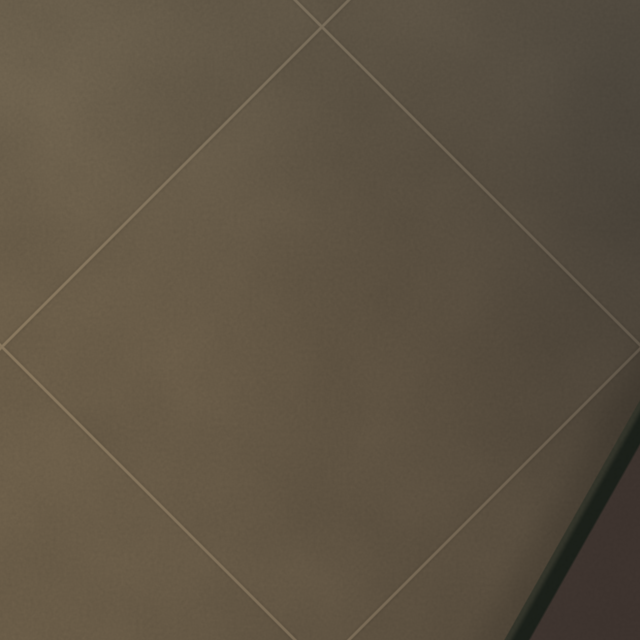
Give the GLSL for this texture, as a WebGL 2 fragment shader.

```glsl
#version 300 es
precision highp float;

uniform vec2 u_resolution;
out vec4 outColor;

vec2 hash2(vec2 cell) {
    vec3 q = fract(cell.xyx * vec3(0.1031, 0.1030, 0.0973));
    q += dot(q, q.yzx + 33.33);
    return fract((q.xx + q.yz) * q.zy);
}

float cornerSlope(vec2 cell, vec2 offset) {
    return dot(hash2(cell) * 2.0 - 1.0, offset);
}

float gradientNoise(vec2 p) {
    vec2 cell = floor(p), f = fract(p);
    vec2 w = f * f * f * (f * (f * 6.0 - 15.0) + 10.0);
    float low = mix(cornerSlope(cell, f),
                    cornerSlope(cell + vec2(1, 0), f - vec2(1, 0)), w.x);
    float high = mix(cornerSlope(cell + vec2(0, 1), f - vec2(0, 1)),
                     cornerSlope(cell + 1.0, f - 1.0), w.x);
    return mix(low, high, w.y);
}

float fbm(vec2 p) {
    float sum = 0.0, amplitude = 1.0;
    for (int i = 0; i < 4; i++) {
        sum += amplitude * gradientNoise(p);
        p = mat2(1.6, 1.2, -1.2, 1.6) * p + 7.3;
        amplitude *= 0.5;
    }
    return sum;
}

// Soft light: warm on the left, grey and dim towards the right edge
vec3 floorLight(vec2 p) {
    vec3 color = mix(vec3(0.425, 0.37, 0.287), vec3(0.345, 0.302, 0.243),
                     smoothstep(-0.1, 1.0, p.x));
    float shade = exp(-dot((p - vec2(1.06, 0.64)) * vec2(3.6, 2.2),
                           (p - vec2(1.06, 0.64)) * vec2(3.6, 2.2)));
    color = mix(color, vec3(0.275, 0.25, 0.215), 0.75 * shade);
    return color + vec3(-0.008, 0.002, 0.010) * smoothstep(0.4, 1.0, p.y);
}

void main() {
    vec2 p = gl_FragCoord.xy / u_resolution;
    float pixel = 1.0 / min(u_resolution.x, u_resolution.y);

    // Diagonal square tiles
    vec2 grid = vec2(p.x + p.y - 0.461, p.x - p.y - 0.545);
    vec2 tile = floor(grid);
    vec2 toJoint = abs(fract(grid + 0.5) - 0.5) * 0.7071;
    float joint = min(toJoint.x, toJoint.y);

    // Mottled stone with fine grain, varied from tile to tile
    float clouds = fbm(p * 4.5 + tile * 5.7);
    float grain = gradientNoise(p * 170.0) + 0.6 * gradientNoise(p * 310.0 + 9.0);
    float tone = 1.0 + 0.07 * clouds + 0.045 * grain;
    tone += 0.03 * (hash2(tile + 20.0).x - 0.5);
    vec3 light = floorLight(p);
    vec3 color = light * tone;

    // Thin pale joints with a faint dark rim
    color *= 1.0 - 0.06 * (1.0 - smoothstep(0.002, 0.008, joint));
    float line = 1.0 - smoothstep(0.0022 - pixel, 0.0022 + pixel, joint);
    color = mix(color, light * 1.25 + vec3(0.025), 0.9 * line);

    // Slanted dark trim with a dull bevel, and the plain panel beyond it
    float across = dot(p - vec2(0.788, 0.0), vec2(0.870, -0.492));
    color *= 1.0 - 0.12 * smoothstep(-0.07, 0.0, across);
    vec3 trim = mix(vec3(0.20, 0.205, 0.165), vec3(0.105, 0.125, 0.10),
                    smoothstep(0.004, 0.015, across));
    trim *= 1.0 + 0.05 * grain;
    vec3 panel = vec3(0.245, 0.205, 0.185) * (1.0 + 0.04 * grain + 0.04 * clouds);
    color = mix(color, trim, smoothstep(-pixel, pixel, across));
    color = mix(color, panel, smoothstep(0.034 - 1.5 * pixel, 0.034 + 1.5 * pixel, across));

    outColor = vec4(color, 1.0);
}
```
